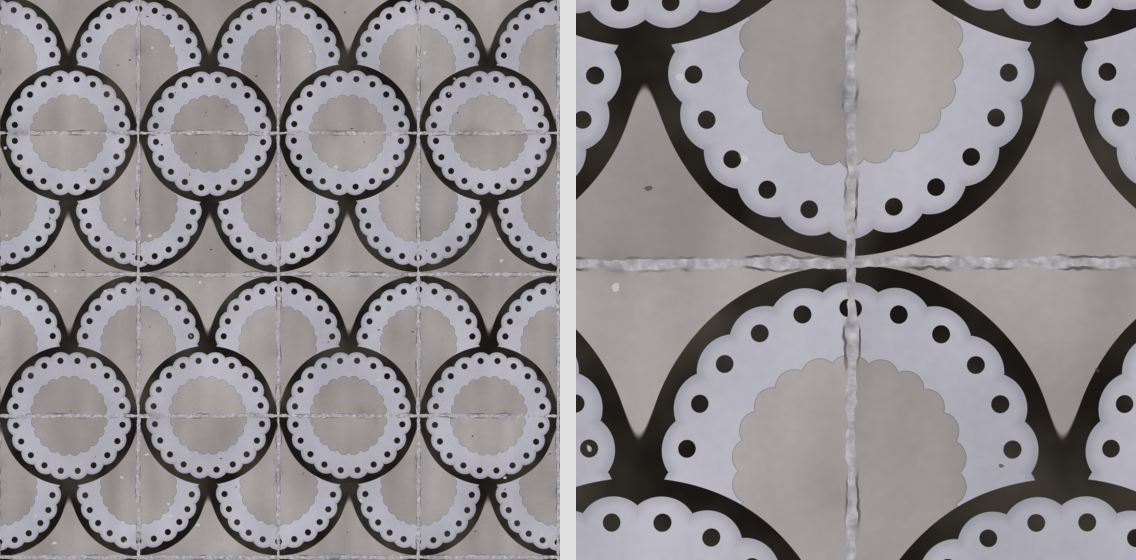
Left: the whole. Right: its middle third, enlarged.
Write a Shadertoy shader that draws this pattern.

```glsl
// Worn cement tiles: dotted, scalloped lace rings over half-hidden rings, with pale grout.

vec2 hash2(vec2 p) {
    p = vec2(dot(p, vec2(127.1, 311.7)), dot(p, vec2(269.5, 183.3)));
    return fract(sin(p) * 43758.5);
}

// Gradient noise, roughly -0.6 to 0.6
float noise(vec2 p) {
    vec2 i = floor(p), f = fract(p), u = f * f * (3.0 - 2.0 * f), o = vec2(1, 0);
    float a = dot(hash2(i) * 2.0 - 1.0, f);
    float b = dot(hash2(i + o) * 2.0 - 1.0, f - o);
    float c = dot(hash2(i + o.yx) * 2.0 - 1.0, f - o.yx);
    float d = dot(hash2(i + 1.0) * 2.0 - 1.0, f - 1.0);
    return mix(mix(a, b, u.x), mix(c, d, u.x), u.y);
}

float fbm(vec2 p) {
    float sum = 0.0, amp = 1.0;
    for (int i = 0; i < 4; i++) {
        sum += amp * noise(p);
        p = p * 2.03 + 17.3;
        amp *= 0.5;
    }
    return sum;
}

float cover(float d, float soft) { return 1.0 - smoothstep(-soft, soft, d); }

// Union of a disc and one lobe in the folded sector
float scallop(vec2 q, float radius, float lobe) {
    return min(length(q) - radius, length(q - vec2(radius, 0)) - lobe);
}

// Ring outline, filleted where it meets its neighbours left and right
float outline(vec2 p) {
    float a = length(p), b = length(vec2(abs(p.x) - 1.0, p.y));
    float blend = max(0.08 - abs(a - b), 0.0);
    return min(a, b) - blend * blend / 0.32 - 0.487;
}

// Dark band, lilac lace with dots, clay centre
vec3 paintRing(vec3 under, vec2 p, float lobes, float phase, vec3 dark, vec3 lace, vec3 clay, float soft) {
    float sector = 6.28319 / lobes;
    float a = mod(atan(p.x, p.y) + phase * sector, sector) - 0.5 * sector;
    vec2 q = length(p) * vec2(cos(a), sin(a));
    float edge = scallop(q, 0.36, 0.088);
    float centre = scallop(q, 0.232, 0.044);
    vec3 col = mix(under, dark, cover(outline(p), soft));
    col = mix(col, lace * (1.0 - 0.1 * smoothstep(-0.03, 0.0, edge)), cover(edge, soft));
    col = mix(col, clay, cover(centre, soft));
    col = mix(col, clay * 0.76, 0.7 * cover(abs(centre) - 0.001, soft));
    return mix(col, dark, cover(length(q - vec2(0.387, 0)) - 0.021, soft));
}

// Small scattered chips: signed distance to the nearest one in its cell
float chips(vec2 p, float density, float size) {
    vec2 cell = floor(p), r = hash2(cell + 31.7);
    vec2 centre = 0.25 + 0.5 * hash2(cell + 5.1);
    float d = length((fract(p) - centre) * vec2(1.0, 0.7 + r.y)) - size * (0.4 + r.y);
    return r.x < density ? d + 0.1 * noise(p * 9.0) : 1.0;
}

void mainImage(out vec4 fragColor, in vec2 fragCoord) {
    vec2 uv = fragCoord / iResolution.y;
    vec2 p = vec2(uv.x * 4.0 + 0.012, (uv.y - 0.005) * 3.96);
    float soft = 3.6 / iResolution.y;
    p += 0.008 * vec2(noise(p * 3.0), noise(p * 3.0 + 40.0));

    // Each tile is slightly misplaced; alternate rows are mirrored
    vec2 id = floor(p), f = fract(p), rnd = hash2(id + 3.0);
    vec2 local = f + (rnd - 0.5) * 0.018;
    float h = mod(id.y, 2.0) < 0.5 ? 1.0 - local.y : local.y;

    // Glazes, streaked and clouded
    float cloud = fbm(p * 1.7 + rnd * 9.0);
    float streak = noise(vec2(p.x * 8.0, p.y * 1.4) + rnd * 30.0);
    float grain = fbm(p * 38.0);
    vec3 clay = mix(vec3(0.545, 0.52, 0.515), vec3(0.68, 0.658, 0.655),
                    clamp(0.5 + 0.55 * cloud + 0.55 * streak + 0.4 * (rnd.x - 0.5), 0.0, 1.0));
    vec3 lace = vec3(0.69, 0.682, 0.725) + 0.07 * cloud + 0.04 * streak;
    vec3 dark = mix(vec3(0.105, 0.09, 0.08), vec3(0.25, 0.235, 0.205),
                    clamp(0.38 + 1.2 * fbm(p * 3.0 + 8.0), 0.0, 1.0));

    // Rear rings are left plain in the gap between the front rings
    vec2 rear = vec2(local.x - step(0.5, f.x), h - 0.5);
    vec3 col = paintRing(clay, rear, 22.0, 0.5, dark, lace, clay, soft);
    col = mix(col, clay, cover(h - 0.3, soft));
    col = paintRing(col, vec2(local.x - 0.5, h), 20.0, 0.0, dark, lace, clay, soft);

    // Surface wear: grain, broad shading, pale chips and dark pits
    col *= 1.0 + 0.025 * grain + 0.09 * noise(uv * 3.0 + 6.0);
    col = mix(col, vec3(0.78, 0.77, 0.78), 0.85 * cover(chips(p * 6.0, 0.1, 0.07), soft * 6.0));
    col = mix(col, vec3(0.3, 0.28, 0.26), 0.7 * cover(chips(p * 9.0 + 50.0, 0.05, 0.06), soft * 9.0));

    // Ragged grout with broken, grimy seams along its edges
    vec2 border = min(f, 1.0 - f);
    float joint = min(border.x, border.y) - 0.011 + 0.012 * fbm(p * 9.0) + 0.006 * noise(p * 45.0);
    float grime = smoothstep(0.0, 0.7, fbm(p * 4.0 + 70.0));
    float seam = smoothstep(-0.1, 0.35, fbm(p * 8.0 + 23.0));
    col *= 1.0 - 0.2 * grime * exp(-max(joint, 0.0) * 30.0);
    col = mix(col, vec3(0.3, 0.28, 0.27), 0.75 * seam * cover(joint - 0.006, soft));
    vec3 grout = vec3(0.665, 0.655, 0.675) + 0.2 * grain - 0.12 * grime;
    col = mix(col, grout, cover(joint, soft));

    fragColor = vec4(col, 1.0);
}
```
